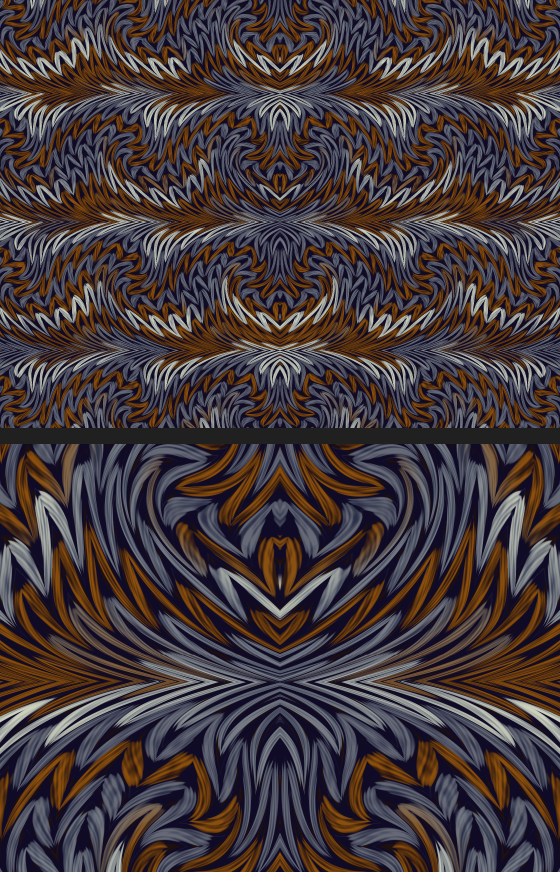
Top: the whole. Bottom: its middle third, enlarged.
This pattern is drawn by a Shadertoy shader. Its source:

```glsl
const vec3 NAVY = vec3(0.06, 0.04, 0.145);
const vec3 SLATE = vec3(0.19, 0.21, 0.30);
const vec3 GREY = vec3(0.46, 0.48, 0.52);
const vec3 PALE = vec3(0.80, 0.82, 0.74);
const vec3 BROWN = vec3(0.17, 0.085, 0.06);
const vec3 ORANGE = vec3(0.54, 0.31, 0.05);
const float TAU = 6.2832;

vec2 hashGradient(vec2 cell) {
    float angle = TAU * fract(sin(dot(cell, vec2(127.1, 311.7))) * 43758.5);
    return vec2(cos(angle), sin(angle));
}

float gradientNoise(vec2 p) {
    vec2 i = floor(p), f = p - i;
    vec2 u = f * f * f * (f * (f * 6.0 - 15.0) + 10.0);
    vec2 e = vec2(1.0, 0.0);
    float low = mix(dot(hashGradient(i), f),
                    dot(hashGradient(i + e.xy), f - e.xy), u.x);
    float high = mix(dot(hashGradient(i + e.yx), f - e.yx),
                     dot(hashGradient(i + e.xx), f - e.xx), u.x);
    return mix(low, high, u.y);
}

// Vortex repeated once per vertical period
vec2 swirl(vec2 p, vec2 centre, float turn, float radius) {
    vec2 d = p - centre;
    d.y -= round(d.y);
    float angle = turn * exp(-dot(d, d) / (radius * radius));
    float c = cos(angle), s = sin(angle);
    return p + vec2(c * d.x - s * d.y, s * d.x + c * d.y) - d;
}

// Horizontal stylus stroke repeated once per vertical period
vec2 drag(vec2 p, float line, float reach, float falloff) {
    float d = p.y - line;
    d -= round(d);
    p.x += reach * exp(-abs(d) / falloff);
    return p;
}

vec3 inkColour(float band, float streak, float fade) {
    float k = mod(band, 8.0);
    vec3 cool = mix(SLATE, GREY, streak);
    vec3 warm = mix(BROWN, ORANGE, streak);
    if (k == 3.0 || k == 6.0) return mix(cool, mix(GREY, PALE, streak), fade);
    if (k == 2.0 || k == 5.0) return mix(cool, warm, fade);
    if (k == 0.0 || k == 4.0) return warm;
    return mix(NAVY, cool, 0.85);
}

// Combed pointed leaves laid along the ink bands
vec3 combedInk(vec2 p, float teeth, float depth) {
    float tooth = abs(2.0 * fract(p.x * teeth) - 1.0);
    float sway = 0.08 * (1.0 - cos(TAU * p.x));
    float wander = 0.02 * gradientNoise(p * vec2(3.0, 2.3));
    float level = p.y + 0.06 + sway + wander + depth * (pow(tooth, 0.8) - 0.5);

    float row = level * 8.0;
    float across = abs(2.0 * fract(row) - 1.0);
    float along = 2.0 * tooth - 1.0;
    float strands = gradientNoise(vec2(p.x * 12.0, level * 65.0));
    float flecks = gradientNoise(vec2(p.x * 70.0, level * 24.0));
    float patches = gradientNoise(p * vec2(2.2, 1.7) + 7.0);

    // Pointed ends, frayed sides and thinner ink in some patches
    float edge = 1.04 - 0.85 * along * along - across;
    edge += 0.35 * strands + 0.3 * patches;
    float leaf = smoothstep(0.0, 0.16, edge);

    float streak = clamp(0.62 + 1.2 * strands + 0.7 * flecks, 0.0, 1.0);
    streak *= mix(0.6, 1.0, smoothstep(0.0, 0.5, edge));
    float fade = smoothstep(-0.4, 0.1, patches + 0.25 * cos(TAU * p.x));
    vec3 ground = mix(NAVY, BROWN * 0.7, smoothstep(0.1, 0.5, flecks));
    ground = mix(ground, SLATE, 0.35 * smoothstep(0.25, 0.5, strands));
    return mix(ground, inkColour(floor(row), streak, fade), leaf);
}

vec3 marbledPaper(vec2 uv) {
    // Mirrored columns, with the rows measured down from the central motif
    vec2 p = vec2(abs(uv.x - 0.5) * 4.34, (1.0 - uv.y) * 3.333 - 1.158);
    for (int i = 0; i < 3; i++) {
        float n = float(i);
        p = swirl(p, vec2(0.24 + 0.91 * n, 0.0), 1.5, 0.2);
        p = swirl(p, vec2(0.68 + 0.91 * n, 0.12), -0.5, 0.2);
    }
    p = drag(p, 0.57, 0.42, 0.11);
    return combedInk(p, 8.0, 0.18);
}

void mainImage(out vec4 fragColor, in vec2 fragCoord) {
    // Nine samples per pixel smooth the fine strands
    vec3 colour = vec3(0.0);
    for (int i = 0; i < 9; i++) {
        vec2 offset = vec2(float(i % 3), float(i / 3)) / 3.0 - 1.0 / 3.0;
        colour += marbledPaper((fragCoord + offset) / iResolution.xy);
    }
    fragColor = vec4(colour / 9.0, 1.0);
}
```
